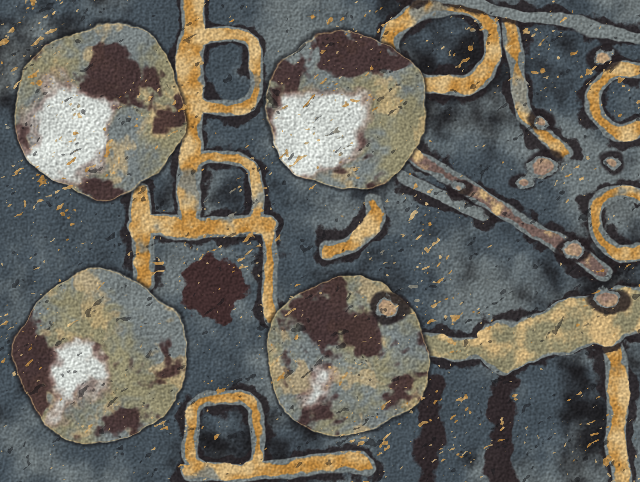
Reproduce this texture procedurally as a Shadertoy shader.

```glsl
// Weathered slate panel with ochre ribbons, mottled discs and gold scratches.

const vec3 INK = vec3(.10, .10, .11);
const vec3 SLATE = vec3(.27, .31, .34);
const vec3 MIST = vec3(.46, .49, .49);
const vec3 OCHRE = vec3(.73, .53, .26);
const vec3 SAND = vec3(.77, .66, .47);
const vec3 OLIVE = vec3(.55, .53, .42);
const vec3 MAROON = vec3(.25, .18, .18);
const vec3 MAUVE = vec3(.56, .46, .43);
const vec3 CHALK = vec3(.81, .83, .81);

vec2 hash2(vec2 p) {
  vec3 q = fract(p.xyx * vec3(.1031, .1030, .0973));
  q += dot(q, q.yzx + 33.33);
  return fract((q.xx + q.yz) * q.zy);
}

mat2 rotation(float a) { return mat2(cos(a), sin(a), -sin(a), cos(a)); }

float slope(vec2 cell, vec2 offset) {
  float a = 6.2832 * hash2(cell).x;
  return dot(vec2(cos(a), sin(a)), offset);
}

// Gradient noise
float noise(vec2 p) {
  vec2 i = floor(p), f = fract(p), e = vec2(1, 0);
  vec2 u = f * f * (3. - 2. * f);
  return mix(mix(slope(i, f), slope(i + e, f - e), u.x),
    mix(slope(i + e.yx, f - e.yx), slope(i + 1., f - 1.), u.x), u.y);
}

float fbm(vec2 p) {
  float sum = 0., amp = .6;
  for (int i = 0; i < 5; i++) {
    sum += amp * noise(p);
    p = rotation(.6) * p * 2.03 + 17.;
    amp *= .5;
  }
  return sum;
}

float cover(float d, float soft) { return 1. - smoothstep(-soft, soft, d); }

// Distance functions
float bar(vec2 p, vec2 a, vec2 b, float w) {
  vec2 v = b - a;
  return length(p - a - v * clamp(dot(p - a, v) / dot(v, v), 0., 1.)) - w;
}

float arc(vec2 p, float radius, float facing, float span) {
  p = rotation(-facing) * p;
  p.y = abs(p.y);
  vec2 tip = radius * vec2(cos(span), sin(span));
  return atan(p.y, p.x) < span ? abs(length(p) - radius) : length(p - tip);
}

float frame(vec2 p, vec2 size, float corner) {
  vec2 q = abs(p) - size + corner;
  return abs(length(max(q, 0.)) + min(max(q.x, q.y), 0.) - corner);
}

float ribbons(vec2 p) {
  float d = bar(p, vec2(.395, .53), vec2(.4, 1.05), .022);
  d = min(d, bar(p, vec2(.29, .53), vec2(.55, .53), .021));
  d = min(d, bar(p, vec2(.29, .6), vec2(.3, .42), .019));
  d = min(d, bar(p, vec2(.55, .53), vec2(.57, .33), .014));
  d = min(d, bar(p, vec2(.4, .02), vec2(.75, .035), .018));
  for (float i = 0.; i < 4.; i++)  // ladder of frames
    if (i != 1.) d = min(d, frame(p - vec2(.465, .1 + .25 * i), vec2(.065, .07), .035) - .014);
  for (float i = 0.; i < 2.; i++)  // hooks on the right edge
    d = min(d, arc(p - vec2(1.295, .79 - .25 * i), .065, 3.14, 2.1) - .016);
  d = min(d, arc(p - vec2(.69, .57), .083, -.75, .95) - .018);
  d = min(d, frame(p - vec2(.92, .905), vec2(.105, .08), .075) - .019);
  d = min(d, bar(p, vec2(1.06, .96), vec2(1.09, .76), .016));
  d = min(d, bar(p, vec2(1.09, .76), vec2(1.17, .68), .014));
  return min(d, bar(p, vec2(1.29, 0), vec2(1.27, .3), .02));
}

// Paint layers
vec3 paintRibbon(vec3 col, float d, vec3 fill, float wear) {
  col = mix(col, mix(INK, MAROON, .3), .85 * cover(d - .012 - .05 * wear, .004));
  col = mix(col, MIST, cover(d - .002, .002));
  return mix(col, fill, cover(d + .004 - .02 * wear, .002));
}

vec3 paintDisc(vec3 col, vec2 p, vec2 centre, float radius, float seed, float chalk) {
  vec2 q = (p - centre) / radius;
  float a = fbm(q * 1.1 + seed), b = fbm(q * 1.3 + seed + 9.), c = noise(p * 60.);
  float d = (length(q) - 1.) * radius + .015 * fbm(p * 9.);
  vec3 skin = mix(OLIVE, MIST, smoothstep(-.2, .2, a + .2 * c));
  skin = mix(skin, SAND, .6 * smoothstep(.08, .25, fbm(q * 1.9 + seed + 21.) + .2 * c));
  skin = mix(skin, MAROON, .9 * smoothstep(.03, .14, b + .12 * c));
  float spot = length(q + vec2(.4, .3)) - chalk + .9 * a;
  skin = mix(skin, MAUVE, .7 * cover(spot - .08, .07));
  skin = mix(skin, CHALK, cover(spot + .1 * c, .09));
  col = mix(col, INK, .7 * cover(d - .005, .005));
  col = mix(col, skin, cover(d, .002));
  return mix(col, SAND, .5 * cover(abs(d + .002) - .001, .0015));
}

// Ragged crumbs stretched along the scratch direction
float flecks(vec2 p, vec2 scale, float level) {
  vec2 q = rotation(-.6) * p * scale;
  float n = noise(q) + .6 * noise(q * 2.3 + 5.) + .5 * noise(p * 110.);
  return smoothstep(level, level + .1, n);
}

void mainImage(out vec4 fragColor, in vec2 fragCoord) {
  vec2 uv = fragCoord / iResolution.y;
  float wear = fbm(uv * 18.), cloud = fbm(uv * 4. + 7.);
  vec2 p = uv + .03 * vec2(fbm(uv * 7.), fbm(uv * 7. + 31.));

  // Slate ground with dark stains
  vec3 col = mix(INK + .03, SLATE, smoothstep(-.35, .0, fbm(uv * 3.) + .4 * wear));
  col = mix(col, MIST, .8 * smoothstep(-.08, .3, cloud + .2 * wear + .12 * (uv.x - .5)));
  col = mix(col, MAROON, cover(length(p - vec2(.44, .4)) - .07 + .06 * wear, .004));
  for (float x = .89; x < 1.1; x += .15) {
    float stem = bar(p, vec2(x, 0), vec2(x, .2), .022);
    col = mix(col, mix(INK, MAROON, .5), .9 * cover(stem - .04 * wear, .004));
  }

  // Ribbons, tan band and long bars
  vec3 gold = mix(OCHRE, SAND, smoothstep(-.2, .3, wear));
  gold = mix(gold, MIST, .8 * smoothstep(.1, .2, fbm(uv * 6. + 3.)));
  col = paintRibbon(col, ribbons(p), gold, wear);
  float band = min(bar(p, vec2(.8, .29), vec2(1.05, .27), .024),
    bar(p, vec2(1.05, .27), vec2(1.35, .38), .045 + .1 * cloud));
  col = paintRibbon(col, band, mix(OLIVE, SAND, smoothstep(-.1, .3, cloud + wear)), wear);
  float pale = min(bar(p, vec2(.84, 1.02), vec2(1.36, .92), .012),
    bar(p, vec2(.83, .64), vec2(1.01, .55), .011));
  col = paintRibbon(col, pale, MIST, wear);
  vec3 rust = mix(MAUVE * .8, SAND, smoothstep(0., .25, wear));
  col = paintRibbon(col, bar(p, vec2(.62, .84), vec2(1.25, .43), .016), rust, wear);

  // Four large discs
  for (float i = 0.; i < 4.; i++) {
    vec2 site = vec2(mod(i, 2.), floor(i / 2.));
    vec2 centre = vec2(.21, .26) + site * vec2(.51, .515);
    col = paintDisc(col, p, centre, .178 - .012 * site.x, 3.7 + 5.3 * i, .26 + .24 * site.y);
  }

  // Scattered pebbles
  for (float i = 0.; i < 9.; i++) {
    vec2 h = hash2(vec2(i * 7. + 3., 19));
    vec2 q = p - vec2(.8, .32) - h * vec2(.5, .6);
    float d = length(q * vec2(.8, 1.1)) - .01 - .016 * hash2(h * 91.).x;
    col = paintRibbon(col, d + .04 * wear, mix(MAUVE, SAND, .4 + wear), wear);
  }

  // Scratches, crumbs and grain
  float worn = smoothstep(-.2, .25, fbm(uv * 5. + 50.));
  col = mix(col, INK, .5 * flecks(p + 3., vec2(18, 50), .5));
  col = mix(col, gold, .85 * flecks(p, vec2(22, 65), .8 - .4 * worn));
  col = mix(col, SAND, .75 * flecks(p + 9., vec2(60, 95), .75 - .2 * worn));
  float relief = noise(uv * 150.) - noise(uv * 150. + vec2(.35, -.35));
  col *= 1. + .25 * relief + .25 * noise(uv * 210.) + .2 * wear;
  fragColor = vec4(clamp(col, 0., 1.), 1);
}
```
